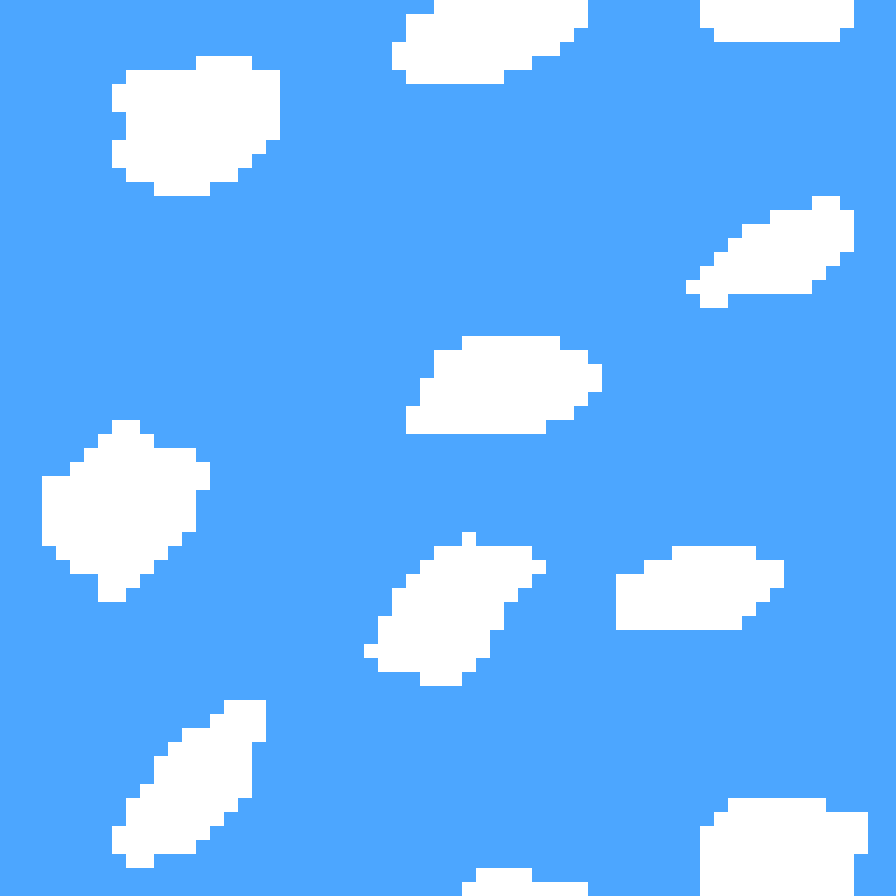
This texture is drawn by a Shadertoy shader. Its source:

```glsl
#define BLOCKS 64.0
#define GRID 3
#define JITTER 9.0
#define MIN_HALF_HEIGHT 2.8
#define MAX_HALF_HEIGHT 6.0
#define HALF_WIDTH 6.0
#define EXTRA_WIDTH 2.0
#define MAX_TILT 0.85
#define LUMPINESS 0.24
#define LUMP_FREQUENCY 0.32
#define SKY vec3(0.30, 0.65, 1.00)
#define CLOUD vec3(1.0)

float hash(vec2 p) {
    vec3 q = fract(vec3(p.xyx) * 0.1031);
    q += dot(q, q.yzx + 33.33);
    return fract((q.x + q.y) * q.z);
}

float valueNoise(vec2 p) {
    vec2 cell = floor(p);
    vec2 f = fract(p);
    f = f * f * (3.0 - 2.0 * f);
    float low = mix(hash(cell), hash(cell + vec2(1, 0)), f.x);
    float high = mix(hash(cell + vec2(0, 1)), hash(cell + vec2(1, 1)), f.x);
    return mix(low, high, f.y);
}

// Lumpy tilted ellipse; p is relative to the cloud centre, in blocks
float cloudMask(vec2 p, float index) {
    float roundness = fract(index * 0.618);
    float halfWidth = HALF_WIDTH + EXTRA_WIDTH * (1.0 - roundness) * hash(vec2(index, 11.0));
    float halfHeight = mix(MIN_HALF_HEIGHT, MAX_HALF_HEIGHT, roundness * roundness);
    float tilt = MAX_TILT * hash(vec2(index, 23.0));
    float c = cos(tilt), s = sin(tilt);
    vec2 q = vec2(c * p.x + s * p.y, c * p.y - s * p.x) / vec2(halfWidth, halfHeight);
    float lump = 2.0 * valueNoise(p * LUMP_FREQUENCY + 40.0 + 17.0 * index) - 1.0;
    return step(length(q), 1.0 + LUMPINESS * lump);
}

// Staggered, jittered clouds that wrap around the canvas
float cloudCover(vec2 block) {
    float spacing = BLOCKS / float(GRID);
    float cover = 0.0;
    for (int i = 0; i < GRID * GRID; i++) {
        float index = float(i);
        vec2 slot = vec2(i % GRID, i / GRID);
        vec2 centre = (slot + 0.5) * spacing;
        centre.y += slot.x * spacing / float(GRID);
        centre += JITTER * (vec2(hash(vec2(index, 37.0)), hash(vec2(index, 53.0))) - 0.5);
        vec2 offset = mod(block - centre + 0.5 * BLOCKS, BLOCKS) - 0.5 * BLOCKS;
        cover = max(cover, cloudMask(offset, index));
    }
    return cover;
}

void mainImage(out vec4 fragColor, in vec2 fragCoord) {
    // Four taps per pixel soften block edges that fall between pixels
    float cover = 0.0;
    for (int tap = 0; tap < 4; tap++) {
        vec2 shift = vec2(tap % 2, tap / 2) * 0.5 - 0.25;
        vec2 uv = (fragCoord + shift) / iResolution.y;
        cover += 0.25 * cloudCover(floor(uv * BLOCKS) + 0.5);
    }
    fragColor = vec4(mix(SKY, CLOUD, cover), 1.0);
}
```
